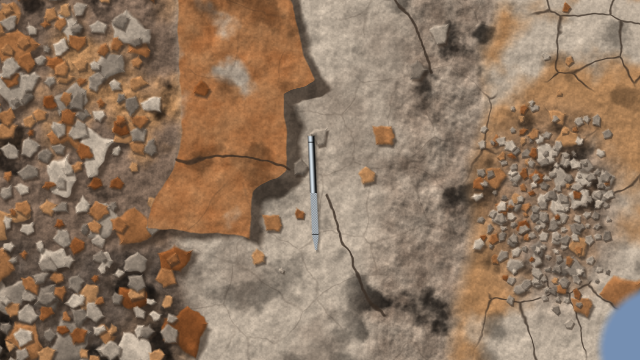
Give the GLSL for this texture, as a Shadertoy shader.

```glsl
// Weathered cliff: rusty slab, pale bedrock, crumbly soil and loose stones, with a
// pencil for scale. Warped masks pick tints, noise relief lights them, and hashed
// convex polygons make the rubble.
#define CREAM vec3(0.72, 0.66, 0.59)
#define STONE vec3(0.58, 0.52, 0.46)
#define SOIL vec3(0.46, 0.38, 0.32)
#define OCHRE vec3(0.67, 0.50, 0.34)
#define RUST vec3(0.60, 0.35, 0.18)
#define DARK vec3(0.22, 0.175, 0.14)
#define BLUE vec3(0.46, 0.56, 0.70)
#define RELIEF 1.5

float hash(vec2 p) { return fract(sin(dot(p, vec2(127.1, 311.7))) * 43758.5453); }

float noise(vec2 p) {
    vec2 i = floor(p), f = fract(p);
    f = f * f * (3.0 - 2.0 * f);
    return mix(mix(hash(i), hash(i + vec2(1, 0)), f.x),
               mix(hash(i + vec2(0, 1)), hash(i + 1.0), f.x), f.y);
}

float fbm(vec2 p) {
    float sum = 0.0;
    for (float amp = 0.5; amp > 0.03; amp *= 0.5) {
        sum += amp * noise(p);
        p = mat2(1.6, 1.2, -1.2, 1.6) * p + 7.3;
    }
    return sum;
}

// Positive inside the slab, with its stepped right edge
float slab(vec2 p) {
    float left = mix(0.41, 0.495, smoothstep(0.38, 0.6, p.y));
    float right = mix(0.7, 0.785, smoothstep(0.45, 0.53, p.y));
    right += smoothstep(0.74, 0.78, p.y) * (0.32 - 0.3 * p.y);
    return min(min(p.x - left, right - p.x), p.y - 0.445 + 0.17 * p.x);
}

// Share of cells holding a stone: left rubble or right chip pile
float density(vec2 p, bool chips) {
    if (chips) return smoothstep(1.2, 0.45, length((p - vec2(1.52, 0.42)) / vec2(0.21, 0.3)));
    return 0.8 * smoothstep(0.56, 0.44, p.x + 0.1 * step(0.3, p.y));
}

void scatterStones(inout vec3 col, vec2 p, float scale, bool chips, float warmth) {
    vec2 g = p * scale;
    float aa = 1.5 * scale / iResolution.y;
    float bumps = 0.1 * noise(g * 5.0) - 0.05, mottle = 0.8 + 0.4 * fbm(g * 3.0);
    for (int k = 0; k < 9; k++) {
        vec2 id = floor(g) + vec2(k % 3 - 1, k / 3 - 1), key = id + scale;
        vec2 center = id + 0.2 + 0.6 * vec2(hash(key + 3.1), hash(key + 8.7));
        if (hash(key + 1.7) > density(center / scale, chips)) continue;
        float size = 0.22 + 0.34 * hash(key + 5.3), tone = hash(key + 6.6);
        float d = -9.0, drop = -9.0, light = 0.0;
        for (float s = 0.0; s < 5.0; s++) {
            float a = 6.28 * tone + 1.257 * (s + 0.5 * hash(key + s * 2.3));
            vec2 n = vec2(cos(a), sin(a));
            float e = dot(g - center, n) - size * (0.55 + 0.5 * hash(key + s * 4.1));
            if (e > d) { d = e; light = dot(n, vec2(-0.5, 0.85)); }
            drop = max(drop, e - dot(vec2(0.09, -0.12), n));
        }
        d += bumps;
        bool warm = hash(key + 4.4) < warmth;
        vec3 tint = warm ? mix(RUST, OCHRE, tone) : mix(STONE, CREAM, tone);
        tint *= mottle * (0.8 + 0.25 * tone + 0.25 * light * smoothstep(-0.16, 0.0, d));
        col = mix(col, DARK, 0.65 * smoothstep(0.1, -0.06, drop));
        col = mix(col, tint, smoothstep(aa, -aa, d));
    }
}

// Gap to the border between jittered cells
float cellEdge(vec2 p) {
    float near = 9.0, next = 9.0;
    for (int k = 0; k < 9; k++) {
        vec2 id = floor(p) + vec2(k % 3 - 1, k / 3 - 1);
        float d = length(id + vec2(hash(id), hash(id + 5.5)) - p);
        next = min(next, max(near, d));
        near = min(near, d);
    }
    return next - near;
}

float joint(vec2 p, vec2 a, vec2 b) {
    vec2 v = b - a;
    float t = clamp(dot(p - a, v) / dot(v, v), 0.0, 1.0);
    return 0.8 * smoothstep(0.006, 0.001, length(p - a - v * t));
}

void drawPencil(inout vec3 col, vec2 p) {
    float t = 0.622 - p.y, s = p.x - 0.864 - 0.044 * t, aa = 1.0 / iResolution.y;
    float wide = 0.009 - 0.006 * smoothstep(0.27, 0.32, t);
    float d = max(abs(s) - wide, abs(t - 0.158) - 0.158);
    float knurl = 0.64 + 0.07 * sin(t * 900.0) * sin(s * 900.0);
    float shade = mix(0.45 + 0.42 * cos(s / wide * 2.6 + 0.7), knurl, step(0.157, t));
    shade *= 1.0 - 0.6 * smoothstep(0.003, 0.0, abs(abs(t - 0.145) - 0.128));
    col *= 1.0 - 0.45 * smoothstep(0.012, -0.004, d) * step(0.0, s);
    col = mix(col, vec3(0.96, 1.0, 1.03) * shade, smoothstep(aa, -aa, d));
}

void mainImage(out vec4 fragColor, in vec2 fragCoord) {
    vec2 p = fragCoord / iResolution.y;
    vec2 warp = vec2(fbm(p * 6.0), fbm(p * 6.0 + 31.0)) - 0.5, w = p + 0.1 * warp;
    float stain = fbm(p * 4.5 + 12.0), fine = fbm(p * 24.0);
    // Regions and rock tints
    float lean = w.x - 0.14 * w.y, pile = density(w, true);
    float rubble = smoothstep(0.54, 0.46, w.x), ledge = smoothstep(1.22, 1.28, lean);
    float soil = smoothstep(0.95, 1.06, lean) - ledge;
    float rusty = smoothstep(-0.003, 0.003, slab(p + 0.045 * warp));
    vec3 col = mix(STONE, CREAM, smoothstep(0.25, 0.6, stain + 0.3 * fine - 0.15));
    col = mix(col, mix(SOIL, STONE, fine * 1.3), 0.85 * soil);
    col = mix(col, mix(OCHRE, CREAM, smoothstep(0.38, 0.58, stain)), ledge);
    col = mix(col, mix(SOIL, OCHRE, smoothstep(0.42, 0.65, stain)), rubble);
    col = mix(col, DARK + 0.2 * fine, 0.8 * rubble * smoothstep(0.36, 0.29, w.y));
    col = mix(col, SOIL, 0.7 * pile);
    col = mix(col, DARK, 0.75 * smoothstep(-0.01, 0.012, slab(w - vec2(0.035, -0.03))));
    float rust = fbm(p * 5.0 + 3.0) + 0.2 * smoothstep(0.6, 0.56, w.y) + 0.25 * w.x - 0.16;
    vec3 face = mix(STONE, CREAM, 0.25 + fine);
    face = mix(face, mix(RUST, OCHRE, fine * 0.75), 0.9 * smoothstep(0.46, 0.57, rust));
    col = mix(col, face, rusty);
    // Relief lit from the upper left
    float rough = 0.55 + 0.75 * max(soil, max(rubble, pile)) * (1.0 - rusty);
    float slope = fbm(p * 16.0) - fbm(p * 16.0 + vec2(-0.1, 0.14));
    slope += 0.5 * (fine - fbm(p * 24.0 + vec2(-0.07, 0.11)));
    col *= 1.0 + RELIEF * rough * slope;
    col *= 1.0 - 0.5 * rough * smoothstep(0.42, 0.25, fbm(p * 11.0 + 50.0));
    // Cracks
    float crack = smoothstep(0.05, 0.0, cellEdge(w * 6.0)) * max(ledge, 0.2 - 0.2 * rubble);
    crack *= 0.75 * smoothstep(0.4, 0.55, noise(p * 7.0 + 4.0));
    crack = max(crack, joint(w, vec2(0.9, 0.47), vec2(1.07, 0.1)));
    crack = max(crack, joint(w, vec2(1.1, 1.02), vec2(1.19, 0.8)));
    crack = max(crack, joint(w, vec2(0.49, 0.58), vec2(0.78, 0.53)));
    col = mix(col, DARK, crack);
    // Loose stones
    vec3 bare = col;
    scatterStones(col, w, 9.0, false, 0.45);
    scatterStones(col, p, 20.0, false, 0.5);
    col = mix(col, bare, rusty);
    scatterStones(col, p, 17.0, true, 0.25);
    scatterStones(col, p, 34.0, true, 0.2);
    // Grit, pencil and blurred blue corner
    col *= 0.9 + 0.1 * (noise(p * 230.0) + noise(p * 120.0));
    drawPencil(col, p);
    col = mix(col, BLUE, smoothstep(0.19, 0.155, length(p - vec2(1.84, 0.03))));
    fragColor = vec4(col, 1.0);
}
```
